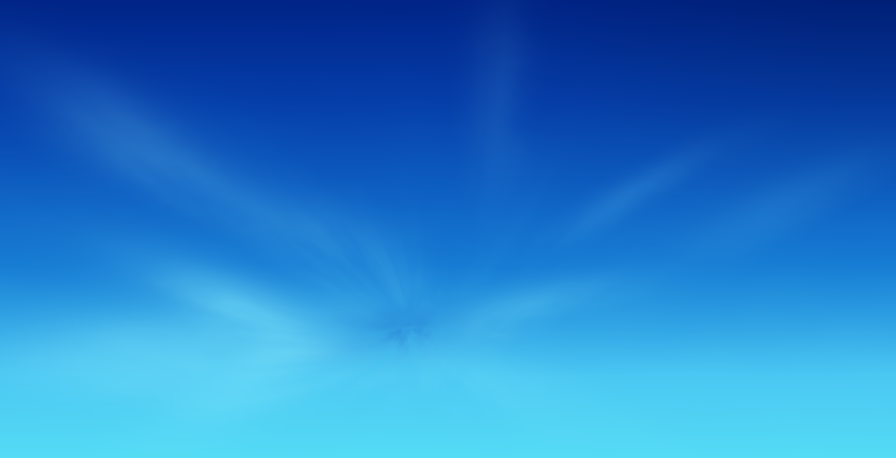
A Shadertoy shader for this texture:

```glsl
// Blue sky gradient with soft cloud wisps fanning out from a low vanishing point.

vec2 hashGradient(vec2 cell) {
    float angle = 6.2832 * fract(sin(dot(cell, vec2(127.1, 311.7))) * 43758.5);
    return vec2(cos(angle), sin(angle));
}

float gradientNoise(vec2 p) {
    vec2 i = floor(p), f = p - i;
    vec2 w = f * f * f * (f * (f * 6.0 - 15.0) + 10.0);
    vec2 e = vec2(0.0, 1.0);
    float low = mix(dot(hashGradient(i), f),
                    dot(hashGradient(i + e.yx), f - e.yx), w.x);
    float high = mix(dot(hashGradient(i + e), f - e),
                     dot(hashGradient(i + e.yy), f - e.yy), w.x);
    return mix(low, high, w.y);
}

float fbm(vec2 p) {
    float sum = 0.0, gain = 0.6;
    for (int octave = 0; octave < 4; octave++) {
        sum += gain * gradientNoise(p);
        p = mat2(1.6, 1.2, -1.2, 1.6) * p + 3.7;
        gain *= 0.5;
    }
    return sum;
}

// Soft elongated puff: size holds its half length and half width
float wisp(vec2 p, vec2 center, float angle, vec2 size) {
    vec2 d = p - center;
    float c = cos(angle), s = sin(angle);
    vec2 q = vec2(c * d.x + s * d.y, c * d.y - s * d.x) / size;
    return exp(-dot(q, q));
}

float ramp(float a, float b, float x) {
    return clamp((x - a) / (b - a), 0.0, 1.0);
}

vec3 skyColor(float h) {
    vec3 sky = mix(vec3(0.33, 0.86, 0.96), vec3(0.29, 0.78, 0.95), ramp(0.0, 0.18, h));
    sky = mix(sky, vec3(0.18, 0.63, 0.89), ramp(0.18, 0.30, h));
    sky = mix(sky, vec3(0.09, 0.49, 0.83), ramp(0.30, 0.42, h));
    sky = mix(sky, vec3(0.05, 0.36, 0.75), ramp(0.42, 0.60, h));
    sky = mix(sky, vec3(0.02, 0.24, 0.66), ramp(0.60, 0.78, h));
    return mix(sky, vec3(0.0, 0.14, 0.53), ramp(0.78, 1.0, h));
}

void mainImage(out vec4 fragColor, in vec2 fragCoord) {
    vec2 uv = fragCoord / iResolution.xy;
    vec2 p = vec2(uv.x * 1.954, uv.y);

    // Streaks stretched along rays from the vanishing point
    vec2 ray = p - vec2(0.88, 0.29);
    float radius = length(ray) + 0.03;
    float streak = fbm(ray / radius * 3.5 + log(radius) * vec2(0.9, -0.7) + 5.0);
    float puff = fbm(p * vec2(4.0, 8.0) + 2.0);
    vec2 q = p + 0.035 * vec2(puff, streak);

    vec3 color = skyColor(uv.y + 0.012 * puff);
    color *= 1.0 - 0.12 * smoothstep(0.45, 1.0, uv.x) * smoothstep(0.45, 1.0, uv.y);

    // High wisps: left arm, upright plume and right arms
    float high = 0.21 * wisp(q, vec2(0.28, 0.70), -0.56, vec2(0.27, 0.085));
    high += 0.17 * wisp(q, vec2(0.73, 0.47), -0.50, vec2(0.22, 0.08));
    high += 0.11 * wisp(q, vec2(1.08, 0.79), 1.53, vec2(0.21, 0.06));
    high += 0.16 * wisp(q, vec2(1.39, 0.58), 0.52, vec2(0.18, 0.035));
    high += 0.11 * wisp(q, vec2(1.74, 0.56), 0.40, vec2(0.23, 0.06));

    // Low bright clouds near the horizon
    float low = 0.45 * wisp(q, vec2(0.53, 0.33), -0.42, vec2(0.22, 0.06));
    low += 0.50 * wisp(q, vec2(0.36, 0.22), 0.0, vec2(0.34, 0.09));
    low += 0.28 * wisp(q, vec2(0.54, 0.15), 0.50, vec2(0.24, 0.06));
    low += 0.25 * wisp(q, vec2(1.14, 0.33), 0.25, vec2(0.20, 0.04));
    low += 0.18 * wisp(q, vec2(1.05, 0.18), -0.35, vec2(0.30, 0.07));

    float cloud = high * (1.0 + 0.9 * streak) + low * (1.0 + 0.7 * streak + 0.4 * puff);
    cloud += 0.07 * streak * smoothstep(0.95, 0.3, uv.y) * smoothstep(0.0, 0.25, uv.y);
    color = mix(color, vec3(0.48, 0.89, 0.98), clamp(cloud, 0.0, 0.8));

    // Darker gaps between the wisps
    float gap = 0.30 * wisp(q, vec2(0.86, 0.28), 0.2, vec2(0.15, 0.05));
    gap += 0.12 * wisp(q, vec2(0.55, 0.68), -0.6, vec2(0.20, 0.07));
    gap += 0.10 * wisp(q, vec2(0.94, 0.58), 1.8, vec2(0.18, 0.06));
    color = mix(color, vec3(0.04, 0.38, 0.78), gap * (1.0 + streak + puff));

    fragColor = vec4(clamp(color, 0.0, 1.0), 1.0);
}
```
